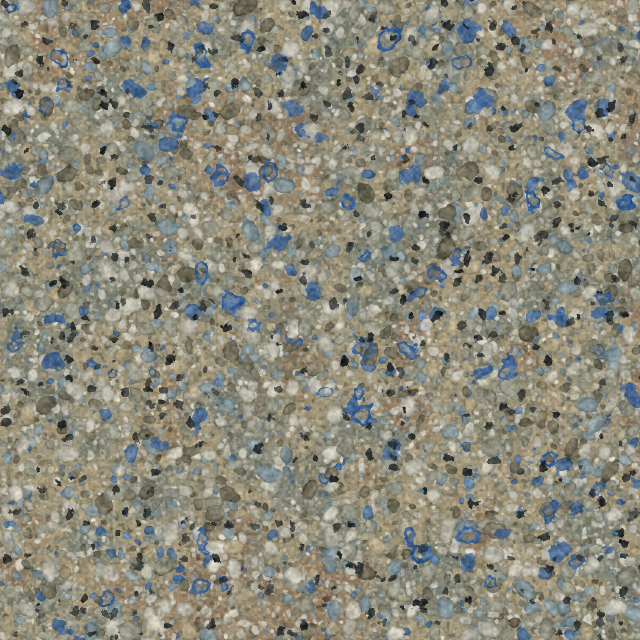
Give the GLSL for this texture, as a WebGL 2 fragment shader.

```glsl
#version 300 es
precision highp float;
// Polished quartz aggregate: sandy binder with pale, grey, blue and black chips.

uniform vec2 u_resolution;
out vec4 fragColor;

const vec3 SAND = vec3(0.63, 0.585, 0.475);
const vec3 RUST = vec3(0.56, 0.46, 0.36);
const vec3 MOSS = vec3(0.49, 0.51, 0.46);
const vec3 CREAM = vec3(0.76, 0.70, 0.57);
const vec3 MILK = vec3(0.72, 0.71, 0.66);
const vec3 STONE = vec3(0.56, 0.565, 0.505);
const vec3 UMBER = vec3(0.42, 0.405, 0.335);
const vec3 MIST = vec3(0.48, 0.55, 0.575);
const vec3 COBALT = vec3(0.20, 0.36, 0.58);
const vec3 COAL = vec3(0.15, 0.165, 0.165);

// Integer hash giving three values in 0..1 per cell and seed.
vec3 hash3(vec2 cell, float seed) {
    uvec3 v = uvec3(ivec3(vec3(cell, seed))) * 1664525u + 1013904223u;
    v.x += v.y * v.z; v.y += v.z * v.x; v.z += v.x * v.y;
    v ^= v >> 16u;
    v.x += v.y * v.z; v.y += v.z * v.x; v.z += v.x * v.y;
    return vec3(v >> 8u) / 16777216.0;
}

float noise(vec2 p, float seed) {
    vec2 i = floor(p), f = fract(p);
    f = f * f * (3.0 - 2.0 * f);
    float low = mix(hash3(i, seed).x, hash3(i + vec2(1, 0), seed).x, f.x);
    float high = mix(hash3(i + vec2(0, 1), seed).x, hash3(i + vec2(1, 1), seed).x, f.x);
    return mix(low, high, f.y);
}

float fbm(vec2 p, float seed) {
    float sum = 0.0, gain = 0.533;
    for (int i = 0; i < 4; i++) {
        sum += gain * noise(p, seed + float(i));
        p = p * 2.03 + 7.1;
        gain *= 0.5;
    }
    return sum;
}

// Binder: cloudy sand with fine cream specks and dark pits.
vec3 binder(vec2 uv) {
    vec3 color = mix(SAND, MOSS, smoothstep(0.42, 0.68, fbm(uv * 13.0, 1.0)));
    color = mix(color, RUST, 0.75 * smoothstep(0.53, 0.72, fbm(uv * 11.0, 11.0)));
    color = mix(color, CREAM, 0.6 * smoothstep(0.58, 0.9, noise(uv * 190.0, 21.0)));
    return mix(color, UMBER, 0.65 * smoothstep(0.66, 0.92, noise(uv * 150.0, 22.0)));
}

vec3 chipColor(float pick) {
    if (pick < 0.33) return MILK;
    if (pick < 0.58) return STONE;
    if (pick < 0.73) return UMBER;
    if (pick < 0.82) return SAND;
    if (pick < 0.95) return MIST;
    return mix(COBALT, MIST, 0.35);
}

// Ragged, randomly turned ellipse: x is the inside depth, y the coverage.
vec2 chipShape(vec2 offset, float radius, float turn, float ragged, float soft) {
    float c = cos(turn), s = sin(turn);
    vec2 q = mat2(c, -s, s, c) * offset * vec2(0.85, 1.2);
    float depth = radius - length(q) + ragged;
    return vec2(depth / radius, smoothstep(-soft, soft, depth));
}

// Scatters mottled mineral chips, one at most per grid cell.
vec3 addChips(vec3 color, vec2 uv, float cells, float share, float soft, float seed) {
    vec2 p = uv * cells, home = floor(p);
    float ragged = 0.40 * (fbm(p * 2.3, seed + 5.0) - 0.5);
    float mottle = fbm(uv * 75.0, seed + 9.0) - 0.5;
    for (int k = 0; k < 9; k++) {
        vec2 cell = home + vec2(k % 3 - 1, k / 3 - 1);
        vec3 place = hash3(cell, seed), look = hash3(cell, seed + 1.0);
        if (place.z > share) continue;
        vec2 offset = p - cell - 0.2 - 0.6 * place.xy;
        vec2 shape = chipShape(offset, mix(0.24, 0.5, look.x), 6.28 * look.y, ragged, soft * cells);
        vec3 chip = chipColor(look.z) * mix(0.87, 1.06, smoothstep(0.0, 0.45, shape.x));
        chip += mottle * vec3(0.36, 0.35, 0.33) + 0.08 * (place.x - 0.5);
        color = mix(color, chip, 0.88 * shape.y);
    }
    return color;
}

// Scatters ragged stains; hollow ones keep the stone in their middle.
vec3 addStains(vec3 color, vec3 tint, vec2 uv, float cells, float share, float hollow, float soft, float seed) {
    vec2 p = uv * cells, home = floor(p);
    float ragged = 0.75 * (fbm(p * 2.6, seed + 5.0) - 0.5);
    float grain = fbm(uv * 90.0, seed + 9.0) - 0.5;
    for (int k = 0; k < 9; k++) {
        vec2 cell = home + vec2(k % 3 - 1, k / 3 - 1);
        vec3 place = hash3(cell, seed), look = hash3(cell, seed + 1.0);
        if (place.z > share) continue;
        vec2 offset = p - cell - 0.2 - 0.6 * place.xy;
        vec2 shape = chipShape(offset, mix(0.16, 0.44, look.x), 6.28 * look.y, ragged, soft * cells);
        float core = hollow * step(0.4, look.z) * smoothstep(0.3, 0.65, shape.x);
        float cover = shape.y * (1.0 - 0.85 * core) * mix(0.65, 1.0, look.z);
        color = mix(color, tint + 0.25 * grain, cover);
    }
    return color;
}

void main() {
    vec2 uv = gl_FragCoord.xy / u_resolution.y;
    float soft = max(0.0011, 0.7 / u_resolution.y);
    vec3 color = binder(uv);
    color = addChips(color, uv, 95.0, 0.55, soft, 100.0);
    color = addChips(color, uv, 54.0, 0.58, soft, 200.0);
    color = addChips(color, uv, 32.0, 0.50, soft, 300.0);
    color = addStains(color, COBALT, uv, 27.0, 0.13, 1.0, soft, 400.0);
    color = addStains(color, COAL, uv, 58.0, 0.13, 0.0, soft, 500.0);
    color += 0.13 * (noise(uv * 230.0, 31.0) - 0.5);
    fragColor = vec4(clamp(color, 0.0, 1.0), 1.0);
}
```
